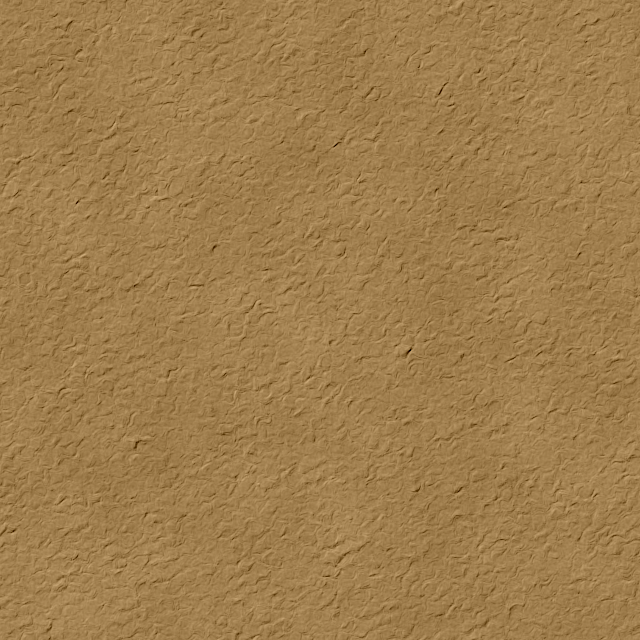
Give the GLSL for this texture, as a WebGL 1 fragment shader.

```glsl
precision highp float;

uniform vec2 u_resolution;

const vec3 CLAY = vec3(0.628, 0.497, 0.307);
const vec2 LIGHT_DIRECTION = vec2(-0.64, 0.768);
const float CREASE_ANGLE = 0.42;
const float RELIEF_STEP = 0.0011;

float hash(vec2 p) {
  return fract(sin(dot(p, vec2(127.1, 311.7))) * 43758.5453);
}

vec2 randomDirection(vec2 cell) {
  float angle = 6.28318 * hash(cell);
  return vec2(cos(angle), sin(angle));
}

// Gradient noise, roughly -0.7 to 0.7
float noise(vec2 p) {
  vec2 cell = floor(p);
  vec2 f = p - cell;
  vec2 blend = f * f * f * (f * (f * 6.0 - 15.0) + 10.0);
  vec2 right = vec2(1.0, 0.0);
  vec2 up = vec2(0.0, 1.0);
  float a = dot(randomDirection(cell), f);
  float b = dot(randomDirection(cell + right), f - right);
  float c = dot(randomDirection(cell + up), f - up);
  float d = dot(randomDirection(cell + 1.0), f - 1.0);
  return mix(mix(a, b, blend.x), mix(c, d, blend.x), blend.y);
}

// Rotates to the crease axis, then stretches along it
vec2 creaseSpace(vec2 p, float angle) {
  float c = cos(angle);
  float s = sin(angle);
  return vec2(c * p.x + s * p.y, c * p.y - s * p.x) * vec2(0.88, 1.15);
}

// Rounded lumps that meet in sharp, wavering creases
float height(vec2 p) {
  vec2 waver = vec2(noise(p * 64.0 + 11.3), noise(p * 64.0 + 57.9));
  vec2 q = creaseSpace(p + 0.009 * waver, CREASE_ANGLE);
  float frequency = 42.0;
  float weight = 0.8;
  float sum = 0.0;
  for (int i = 0; i < 4; i++) {
    float n = noise(q * frequency + 19.7 * float(i));
    sum += weight / frequency * sqrt(n * n + 0.0015);
    frequency *= 1.8;
    weight *= 0.95;
  }
  return sum;
}

// Slope facing the light, averaged over a short step
float litSlope(vec2 p, vec2 light, float reach) {
  return (height(p - light * reach) - height(p + light * reach)) / (2.0 * reach);
}

// Gentle highlights and deeper shadows
float shade(float slope) {
  float lit = max(slope, 0.0);
  float shadow = max(-slope, 0.0);
  return 0.035 * lit - 0.034 * shadow - 0.015 * shadow * shadow;
}

void main() {
  vec2 p = gl_FragCoord.xy / min(u_resolution.x, u_resolution.y);

  // Relief, rougher in some patches than in others
  float roughness = 1.0 + 0.35 * noise(p * 12.0 + 31.0) + 0.6 * noise(p * 30.0 + 8.0);
  float tone = shade(roughness * litSlope(p, LIGHT_DIRECTION, RELIEF_STEP));

  // Broad stains
  tone += 0.03 * noise(p * 5.0 + 73.0) + 0.03 * noise(p * 14.0 + 5.0);

  // Flat ripples and fine grain
  tone += 0.03 * noise(p * vec2(85.0, 190.0) + 41.0);
  tone += 0.055 * noise(p * 230.0);

  gl_FragColor = vec4(CLAY + tone, 1.0);
}
```
